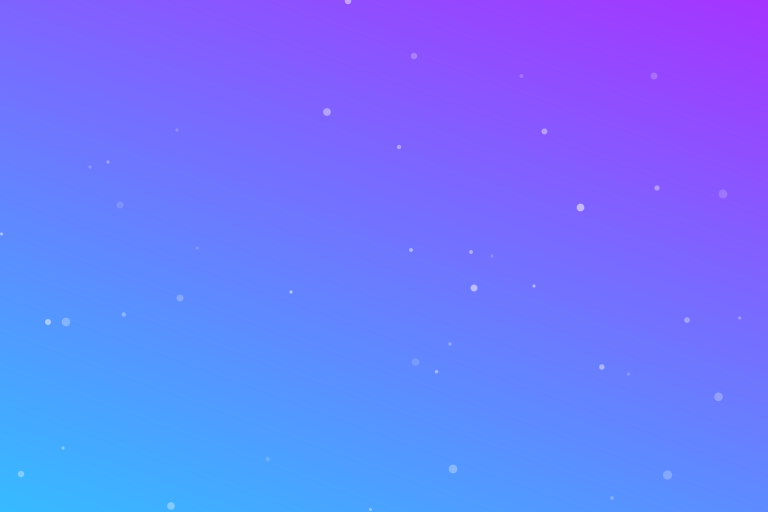
Write a Shadertoy shader that draws this background.

```glsl
// A tilted cyan-to-violet gradient with a sparse scatter of pale dots.
// The gradient spans the canvas from corner to corner along one axis;
// each dot takes its place, size and opacity from a sine hash of its index.

const vec3 CYAN = vec3(0.212, 0.733, 1.0);
const vec3 VIOLET = vec3(0.647, 0.204, 1.0);
const vec3 DOT_COLOR = vec3(1.0);
const float GRADIENT_TILT = 0.349;   // radians from vertical, leaning right
const int DOT_COUNT = 42;
const float MIN_RADIUS = 0.003;      // in canvas heights
const float MAX_RADIUS = 0.009;
const float MIN_OPACITY = 0.14;
const float MAX_OPACITY = 0.55;
const float SEED = 3.7;

float hash(float n) {
    return fract(sin(n * 12.9898 + SEED) * 43758.5453);
}

// Linear blend whose ends touch the lower left and upper right corners
vec3 gradient(vec2 p, float aspect) {
    vec2 axis = vec2(sin(GRADIENT_TILT), cos(GRADIENT_TILT));
    float t = dot(p, axis) / dot(vec2(aspect, 1.0), axis);
    return mix(CYAN, VIOLET, clamp(t, 0.0, 1.0));
}

// Coverage of a disc, softened over about one pixel
float disc(vec2 p, vec2 center, float radius, float pixel) {
    return 1.0 - smoothstep(-0.7 * pixel, 0.7 * pixel, length(p - center) - radius);
}

void mainImage(out vec4 fragColor, in vec2 fragCoord) {
    float pixel = 1.0 / iResolution.y;
    float aspect = iResolution.x * pixel;
    vec2 p = fragCoord * pixel;

    vec3 color = gradient(p, aspect);

    // Scattered translucent dots, small ones most common
    for (int i = 0; i < DOT_COUNT; i++) {
        float id = float(i) * 4.0 + 1.0;
        vec2 center = vec2(hash(id) * aspect, hash(id + 1.0));
        float size = hash(id + 2.0);
        float radius = mix(MIN_RADIUS, MAX_RADIUS, size * size);
        float opacity = mix(MIN_OPACITY, MAX_OPACITY, hash(id + 3.0));
        color = mix(color, DOT_COLOR, opacity * disc(p, center, radius, pixel));
    }

    fragColor = vec4(color, 1.0);
}
```
